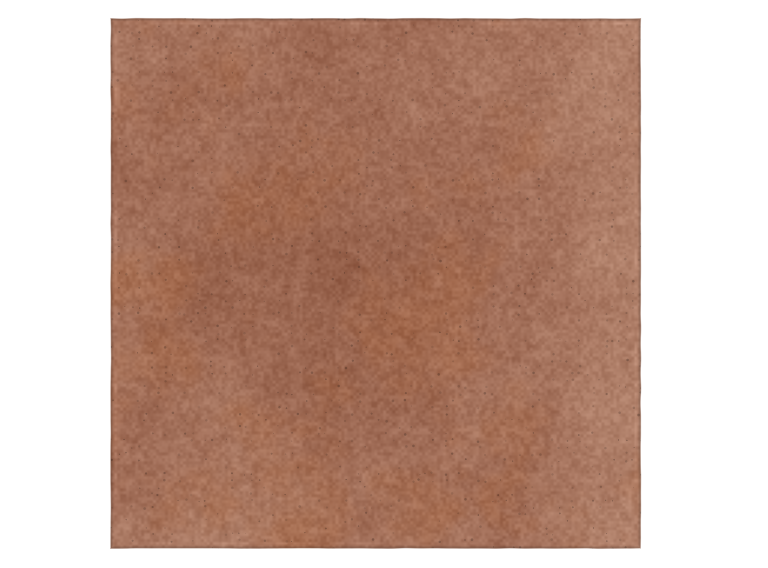
Give the GLSL for this texture, as a WebGL 1 fragment shader.

```glsl
precision highp float;
// A square terracotta floor tile with cloudy mottling and fine grain on white.
uniform vec2 u_resolution;

#define TILE_CENTER vec2(-0.0145, 0.001)
#define TILE_HALF 0.4665
#define CLAY vec3(0.630, 0.428, 0.343)
#define UMBER vec3(0.578, 0.368, 0.280)
#define ROSE vec3(0.688, 0.500, 0.412)
#define OCHRE vec3(0.655, 0.415, 0.285)
#define CLOUD_SCALE 4.5
#define GRAIN_SCALE 190.0
#define GRAIN_STRENGTH 0.085
#define SPECK_SCALE 85.0

float hash(vec2 p) {
  vec3 q = fract(vec3(p.xyx) * 0.1031);
  q += dot(q, q.yzx + 33.33);
  return fract((q.x + q.y) * q.z);
}

float noise(vec2 p) {
  vec2 i = floor(p);
  vec2 f = fract(p);
  f = f * f * (3.0 - 2.0 * f);
  float low = mix(hash(i), hash(i + vec2(1.0, 0.0)), f.x);
  float high = mix(hash(i + vec2(0.0, 1.0)), hash(i + vec2(1.0, 1.0)), f.x);
  return mix(low, high, f.y);
}

// Rotated octaves, centred on zero
float fbm(vec2 p) {
  float sum = 0.0;
  float amp = 0.5;
  for (int i = 0; i < 5; i++) {
    sum += amp * (noise(p) - 0.5);
    p = mat2(1.6, 1.2, -1.2, 1.6) * p + 17.3;
    amp *= 0.55;
  }
  return sum;
}

// Sparse round pits of varying size and depth
float specks(vec2 p) {
  vec2 cell = floor(p);
  vec2 spot = 0.3 + 0.4 * vec2(hash(cell + 71.0), hash(cell + 139.0));
  float present = step(0.84, hash(cell + 211.0));
  float radius = mix(0.14, 0.30, hash(cell + 307.0));
  float depth = mix(0.3, 1.0, hash(cell + 401.0));
  return present * depth * (1.0 - smoothstep(0.3 * radius, radius, length(fract(p) - spot)));
}

vec3 claySurface(vec2 p) {
  vec2 q = p + 40.0;

  // Broad clouds: darker middle, paler rim, strongest on the right
  float rim = smoothstep(0.12, 0.62, length(p - vec2(-0.06, 0.03)));
  float tone = 1.9 * fbm(q * CLOUD_SCALE) + 0.75 * fbm(q * 17.0);
  tone += 1.0 * rim - 0.46 + 0.35 * smoothstep(0.25, 0.45, p.x);
  vec3 color = mix(CLAY, ROSE, clamp(tone, 0.0, 1.0));
  color = mix(color, UMBER, clamp(-tone, 0.0, 1.0));

  // Rusty ochre patches
  float rust = smoothstep(-0.02, 0.32, fbm(q * 8.0 + 91.0) + 0.06 - 0.12 * rim);
  color = mix(color, OCHRE, 0.55 * rust);

  // Fine grain, soft blotches and dark pits
  float grain = noise(q * GRAIN_SCALE) + 0.7 * noise(q * GRAIN_SCALE * 0.47 + 53.0) - 0.85;
  color += GRAIN_STRENGTH * grain * vec3(0.85, 0.9, 0.9);
  color += 0.03 * fbm(q * 45.0);
  return color * (1.0 - 0.22 * specks(q * SPECK_SCALE));
}

void main() {
  float pixel = 1.0 / u_resolution.y;
  vec2 p = (gl_FragCoord.xy - 0.5 * u_resolution) * pixel - TILE_CENTER;

  // Slightly worn square outline
  float wear = 0.0012 * (noise(p * 38.0 + 80.0) - 0.5);
  vec2 side = abs(p) - TILE_HALF;
  float dist = max(side.x, side.y) + wear;
  float soft = max(0.8 * pixel, 0.0016);
  float inside = 1.0 - smoothstep(-soft, soft, dist);

  // Thin dark lip with a faint pale bevel inside it
  vec3 color = claySurface(p);
  float lip = smoothstep(-0.006, -0.001, dist);
  float bevel = exp(-pow((dist + 0.009) / 0.0025, 2.0));
  float broken = smoothstep(0.25, 0.75, noise(p * 24.0 + 60.0));
  color *= 1.0 - 0.16 * lip;
  color += 0.035 * bevel * broken;

  gl_FragColor = vec4(mix(vec3(1.0), color, inside), 1.0);
}
```
